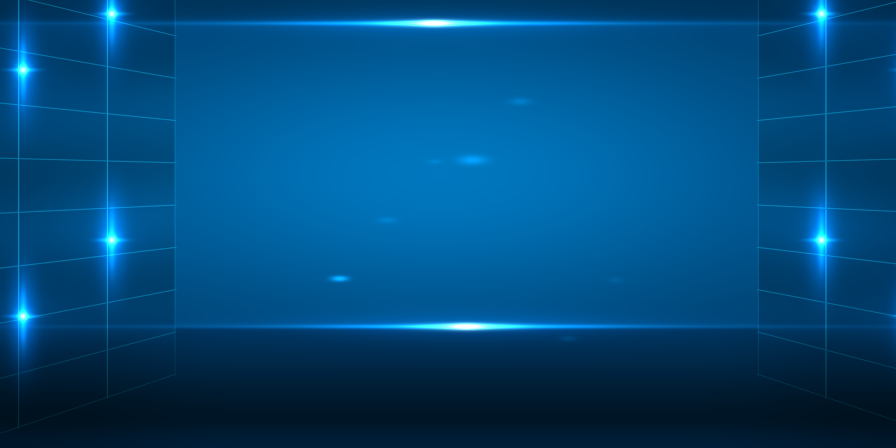
Reproduce this background procedurally as a Shadertoy shader.

```glsl
#define ROOM_X 1.0417
#define WALL_EDGE 0.651
#define HORIZON 0.602
#define FLOOR_Y 0.271
#define CEILING_Y 0.948
#define GLINTS 7
#define DEEP vec3(0.0, 0.205, 0.37)
#define BRIGHT vec3(0.0, 0.465, 0.745)
#define NAVY vec3(0.0, 0.085, 0.15)
#define CYAN vec3(0.05, 0.62, 0.95)

float gauss(float d, float width) {
    d /= width;
    return exp(-d * d);
}

float gauss2(vec2 d, vec2 size) {
    d /= size;
    return exp(-dot(d, d));
}

float thinLine(float d, float pixel) {
    float halfWidth = max(0.0013, 0.6 * pixel);
    return 1.0 - smoothstep(0.0, 2.0 * halfWidth, abs(d));
}

// Soft room light, side walls and dark floor
vec3 roomColor(vec2 p, float side, float pixel) {
    float light = gauss2(p - vec2(0.98, 0.61), vec2(0.88, 0.34));
    vec3 color = mix(DEEP, BRIGHT, light);

    float wall = smoothstep(-pixel, pixel, side - WALL_EDGE);
    float bands = 0.86 + 0.07 * sin(p.y * 25.0 + 2.0 * side);
    color *= mix(1.0, bands, wall);

    float blur = mix(0.008, 0.06, wall);
    float below = 1.0 - smoothstep(FLOOR_Y - blur, FLOOR_Y + blur, p.y);
    vec3 ground = mix(NAVY, DEEP * 0.93, smoothstep(0.06, FLOOR_Y, p.y));
    ground += vec3(0.0, 0.035, 0.075) * (1.0 - smoothstep(0.0, 0.07, p.y));
    ground *= 1.0 - 0.25 * smoothstep(0.5, 1.0, side);
    color = mix(color, ground, below);

    float above = smoothstep(CEILING_Y - 0.01, CEILING_Y + 0.02, p.y);
    return color * (1.0 - 0.22 * above);
}

// Perspective grid on both side walls
float wallGrid(float y, float side, float pixel) {
    float spacing = 0.0945 + 0.0727 * (side - WALL_EDGE);
    float row = (HORIZON - y) / spacing + 0.367;
    float across = thinLine((row - floor(row + 0.5)) * spacing, pixel);
    float upright = 0.35 * thinLine(side - WALL_EDGE, pixel);
    upright += thinLine(side - 0.802, pixel) + thinLine(side - 1.0, pixel);
    float inside = smoothstep(-pixel, pixel, side - WALL_EDGE + 0.003);
    inside *= 1.0 - smoothstep(5.0, 5.05, row);
    return max(0.65 * across, upright) * inside * mix(0.4, 1.0, smoothstep(0.1, 0.4, y));
}

// Wide horizontal lens streak
vec3 streak(vec2 d) {
    float x = abs(d.x);
    float reach = 0.25 * gauss(x, 0.85) + 0.75 * gauss(x, 0.3);
    vec3 glow = vec3(0.0, 0.18, 0.38) * reach * exp(-abs(d.y) / 0.018);
    glow += CYAN * 0.7 * reach * gauss(d.y, 0.0045);
    glow += vec3(0.5, 0.75, 0.55) * gauss2(d, vec2(0.1, 0.007));
    return glow + vec3(0.8, 0.6, 0.5) * gauss2(d, vec2(0.035, 0.007));
}

// Star with a tall halo and a small cross
vec3 star(vec2 d) {
    vec3 glow = vec3(0.0, 0.2, 0.43) * gauss2(d, vec2(0.028, 0.1));
    glow += vec3(0.0, 0.1, 0.2) * exp(-length(d) / 0.06);
    glow += CYAN * 0.6 * gauss2(d, vec2(0.007, 0.055));
    glow += CYAN * 0.55 * gauss2(d, vec2(0.03, 0.004));
    glow += CYAN * 0.6 * gauss(length(d), 0.017);
    return glow + vec3(0.85, 0.8, 0.6) * gauss(length(d), 0.008);
}

void mainImage(out vec4 fragColor, in vec2 fragCoord) {
    vec2 p = fragCoord / iResolution.y;
    p.x += 1.0 - 0.5 * iResolution.x / iResolution.y;
    float pixel = 1.0 / iResolution.y;
    float side = abs(p.x - ROOM_X);

    vec3 color = roomColor(p, side, pixel);
    color += vec3(0.04, 0.27, 0.28) * wallGrid(p.y, side, pixel);
    color += streak(p - vec2(0.969, CEILING_Y));
    color += streak(p - vec2(ROOM_X, FLOOR_Y));

    // Two stars on each of two mirrored columns
    for (int i = 0; i < 4; i++) {
        float column = float(i / 2);
        float row = float(i % 2);
        float y = 0.969 - 0.125 * column - row * (0.505 + 0.045 * column);
        color += star(vec2(side - 0.792 - 0.198 * column, p.y - y));
    }

    // Small drifting glints, fading along the sequence
    for (int i = 0; i < GLINTS; i++) {
        float n = float(i);
        vec2 spot = fract(vec2(0.507, 0.792) + n * vec2(0.576, 0.599));
        vec2 center = vec2(0.7, 0.12) + spot * vec2(0.7, 0.66);
        float size = i == 1 ? 0.6 : 1.0 / (1.0 + 0.15 * n);
        float power = i == 1 ? 0.65 : 0.3 / (1.0 + 0.5 * n);
        color += CYAN * power * gauss2(p - center, size * vec2(0.03, 0.01));
    }

    fragColor = vec4(clamp(color, 0.0, 1.0), 1.0);
}
```
